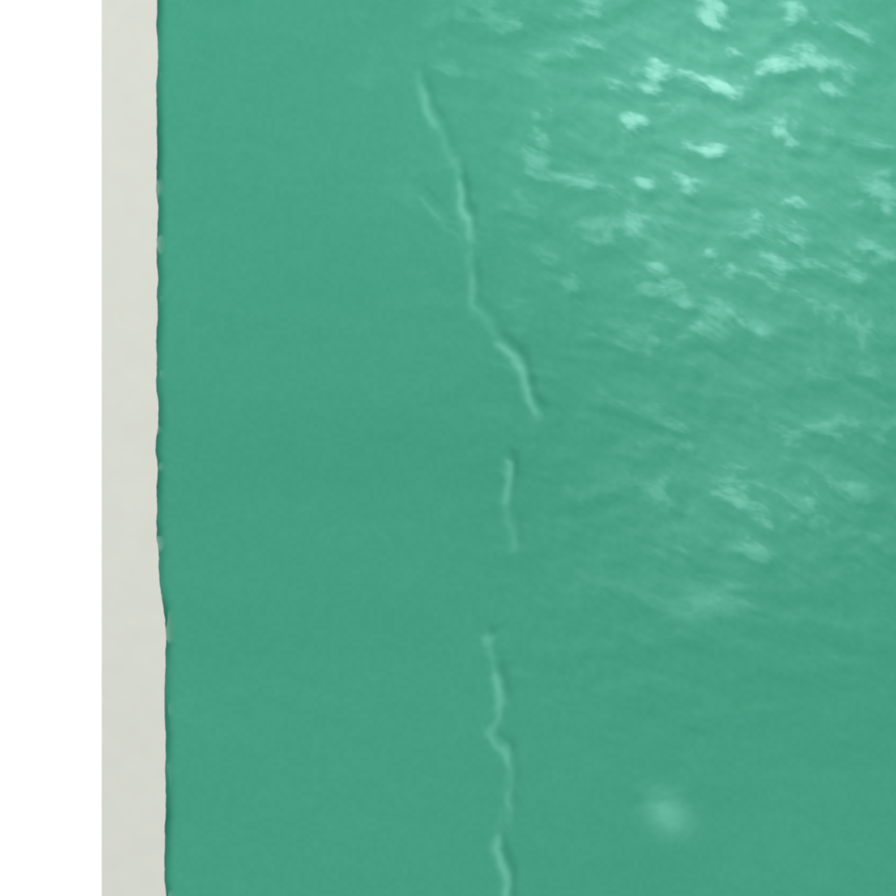
Reproduce this texture procedurally as a Shadertoy shader.

```glsl
// Glossy green painted board beside a strip of pale paper and a white margin.
// Layered value noise embosses the paint under broad soft reflections;
// broken polylines form the raised creases, and noise roughens the paint edge.

float hash(vec2 p) {
    vec3 q = fract(vec3(p.xyx) * 0.1031);
    q += dot(q, q.yzx + 33.33);
    return fract((q.x + q.y) * q.z);
}

float noise(vec2 p) {
    vec2 i = floor(p), f = fract(p);
    f = f * f * (3.0 - 2.0 * f);
    return mix(mix(hash(i), hash(i + vec2(1, 0)), f.x),
               mix(hash(i + vec2(0, 1)), hash(i + vec2(1, 1)), f.x), f.y);
}

float fbm(vec2 p) {
    float sum = 0.0, amp = 0.5;
    for (int i = 0; i < 4; i++) {
        sum += amp * noise(p);
        p = mat2(1.6, 1.2, -1.2, 1.6) * p + 7.3;
        amp *= 0.5;
    }
    return sum;
}

// Soft elliptical spot, optionally rotated.
float spot(vec2 p, vec2 center, vec2 radius, float angle) {
    vec2 d = p - center;
    float c = cos(angle), s = sin(angle);
    d = vec2(c * d.x + s * d.y, c * d.y - s * d.x) / radius;
    return exp(-dot(d, d));
}

float segment(vec2 p, vec2 a, vec2 b) {
    vec2 ab = b - a;
    return length(p - a - ab * clamp(dot(p - a, ab) / dot(ab, ab), 0.0, 1.0));
}

// Distance to the upper crease, its side branch and the broken lower crease.
float creaseDistance(vec2 p) {
    const vec2 path[18] = vec2[18](
        vec2(0.467, 0.916), vec2(0.481, 0.870), vec2(0.509, 0.812),
        vec2(0.523, 0.740), vec2(0.527, 0.662), vec2(0.573, 0.600),
        vec2(0.599, 0.534), vec2(0.569, 0.484), vec2(0.564, 0.440),
        vec2(0.574, 0.390), vec2(0.546, 0.284), vec2(0.561, 0.215),
        vec2(0.547, 0.180), vec2(0.567, 0.154), vec2(0.569, 0.100),
        vec2(0.553, 0.050), vec2(0.565, 0.020), vec2(0.567, -0.02));
    float d = segment(p, vec2(0.469, 0.779), vec2(0.521, 0.720)) + 0.003;
    for (int i = 0; i < 17; i++)
        if (i != 6 && i != 9) d = min(d, segment(p, path[i], path[i + 1]));
    return d;
}

float crease(vec2 p) {
    p += 0.007 * (vec2(noise(p * 65.0), noise(p * 65.0 + 19.0)) - 0.5);
    float d = creaseDistance(p) / 0.0055;
    float broken = smoothstep(0.25, 0.65, noise(vec2(p.x * 20.0, p.y * 38.0) + 4.0));
    return exp(-d * d) * mix(0.35, 1.0, broken);
}

// Lumpy surface, stretched along a gently falling diagonal.
float surface(vec2 p) {
    vec2 q = vec2(p.x * 0.94 - p.y * 0.34, p.x * 0.34 + p.y * 0.94);
    q += 0.016 * vec2(noise(p * 18.0), noise(p * 18.0 + 31.0));
    return fbm(q * vec2(24.0, 46.0));
}

vec3 paint(vec2 p) {
    vec3 color = mix(vec3(0.276, 0.622, 0.510), vec3(0.290, 0.650, 0.535), smoothstep(0.45, 1.0, p.y));
    color += 0.018 * (fbm(p * vec2(7.0, 10.0)) - 0.47);

    // Broad reflections.
    float glow = spot(p, vec2(0.80, 0.93), vec2(0.24, 0.19), 0.0)
               + 0.55 * spot(p, vec2(0.88, 0.69), vec2(0.22, 0.18), -0.3)
               + 0.50 * spot(p, vec2(0.84, 0.44), vec2(0.13, 0.09), 0.2);
    color += vec3(0.085, 0.072, 0.080) * glow;

    // Embossed lumps, strongest on the right and inside the reflections.
    float lump = surface(p);
    float slope = lump - surface(p + vec2(-0.006, 0.010));
    float rough = smoothstep(0.50, 0.76, p.x + 0.08 * p.y) * smoothstep(0.02, 0.42, p.y);
    color += vec3(0.19, 0.17, 0.18) * slope * (0.07 + 0.38 * rough + 0.45 * glow);
    float glint = smoothstep(0.52, 0.78, lump);
    color += vec3(0.21, 0.17, 0.19) * glint * glow;

    // Small worn highlights.
    float worn = spot(p, vec2(0.745, 0.092), vec2(0.027, 0.020), -0.8)
               + 0.8 * spot(p, vec2(0.794, 0.327), vec2(0.035, 0.014), 0.1)
               + 0.7 * spot(p, vec2(0.735, 0.745), vec2(0.022, 0.035), 0.4)
               + 0.6 * spot(p, vec2(0.600, 0.930), vec2(0.012, 0.026), 0.2);
    color += vec3(0.12, 0.10, 0.11) * worn * smoothstep(0.25, 0.65, lump);

    // Raised creases with a shadow on their upper right side.
    color += vec3(0.115, 0.10, 0.105) * crease(p);
    color -= vec3(0.035, 0.045, 0.040) * crease(p - vec2(0.007, 0.012));

    return color + 0.014 * (noise(p * 210.0) - 0.5);
}

void mainImage(out vec4 fragColor, in vec2 fragCoord) {
    vec2 p = fragCoord / iResolution.xy;
    float soft = 1.2 / iResolution.x;

    // Paper strip with faint mottling, bounded by the white margin.
    vec3 paper = mix(vec3(0.83, 0.84, 0.80), vec3(0.86, 0.87, 0.83), p.y);
    paper += 0.018 * (fbm(p * 55.0) - 0.47);
    vec3 color = mix(vec3(1.0), paper, smoothstep(-soft, soft, p.x - 0.1135));

    // Ragged paint boundary with a dark rim and sparse pale chips.
    float edge = 0.1755 + 0.009 * smoothstep(0.39, 0.28, p.y)
               + 0.005 * (fbm(vec2(p.y * 42.0, 3.0)) - 0.47);
    float inside = p.x - edge;
    vec3 green = paint(p);
    float rim = exp(-pow(max(inside, 0.0) / 0.0065, 2.0));
    green = mix(green, vec3(0.12, 0.43, 0.34), rim * (0.35 + 0.55 * noise(vec2(p.y * 35.0, 9.0))));
    float chip = smoothstep(0.67, 0.85, noise(vec2(p.x * 100.0, p.y * 48.0)));
    green = mix(green, vec3(0.55, 0.73, 0.64), 0.65 * chip * rim);

    color = mix(color, green, smoothstep(-soft, soft, inside));
    fragColor = vec4(clamp(color, 0.0, 1.0), 1.0);
}
```
